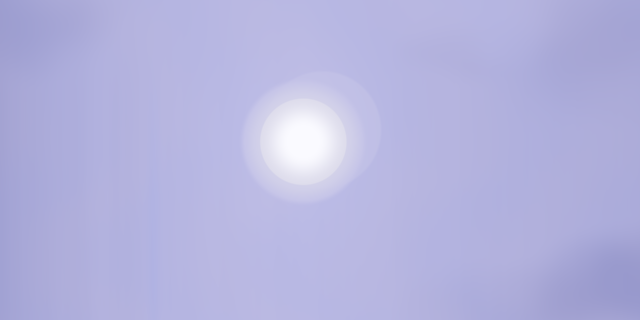
This background is drawn by a WebGL 2 fragment shader. Its source:

```glsl
#version 300 es
precision highp float;
// A pale sun with two offset halos in a hazy lavender sky.
// One tone value gathers side shading, soft cloud banks and vertical streaks;
// it picks the sky colour, then halos and disc are blended over it.

uniform vec2 u_resolution;
out vec4 fragColor;

float hash(float n) {
    return fract(sin(n * 127.1) * 43758.5);
}

// Smoothly interpolated vertical bands, -0.5 to 0.5
float streaks(float x) {
    float cell = floor(x);
    return mix(hash(cell), hash(cell + 1.0), smoothstep(0.55, 1.0, x - cell)) - 0.5;
}

// Layered, rotated sines that bend cloud outlines
vec2 warp(vec2 p) {
    vec2 bend = vec2(0.0);
    float amplitude = 0.03;
    for (int i = 0; i < 4; i++) {
        bend += amplitude * sin(p.yx * vec2(11.0, 9.0) + bend * 14.0 + float(i) * 1.7);
        p = mat2(1.28, 0.96, -0.96, 1.28) * p;
        amplitude *= 0.55;
    }
    return bend;
}

// Elliptic cloud: 1 at the centre, 0 at the outline
float bank(vec2 p, vec2 centre, vec2 size) {
    return 1.0 - smoothstep(0.1, 1.0, length((p - centre) / size));
}

// Disc coverage with an edge of the given softness
float disc(float distance, float radius, float softness) {
    return 1.0 - smoothstep(radius - softness, radius + softness, distance);
}

void main() {
    vec2 p = gl_FragCoord.xy / u_resolution.y;
    vec2 q = p + warp(p);
    float pixel = 1.0 / u_resolution.y;

    // Side shading: quick fall to the left, slow fall to the right
    float tone = 0.96 - 0.54 * exp(-3.0 * p.x) - 0.34 * clamp(p.x - 0.95, 0.0, 1.05);

    // Cloud banks in the corners, and a lighter patch along the top
    tone -= 0.20 * bank(q, vec2(0.10, 0.95), vec2(0.32, 0.22));
    tone -= 0.20 * bank(q, vec2(1.88, 0.84), vec2(0.36, 0.30));
    tone -= 0.07 * bank(q, vec2(1.42, 0.82), vec2(0.22, 0.10));
    tone -= 0.46 * bank(q, vec2(1.95, 0.08), vec2(0.42, 0.24));
    tone -= 0.16 * bank(q, vec2(1.55, 0.00), vec2(0.34, 0.22));
    tone += 0.11 * bank(q, vec2(1.50, 1.00), vec2(0.40, 0.22));

    // Vertical streaks, strongest on the left below the cloud
    float streakFade = mix(0.3, 1.0, 1.0 - smoothstep(0.35, 0.8, p.x));
    streakFade *= 1.0 - 0.8 * smoothstep(0.6, 0.95, p.y);
    tone += 0.07 * streakFade * streaks(p.x * 24.0 + 0.3 * sin(p.y * 3.0));
    tone += 0.03 * streakFade * streaks(p.x * 61.0);

    vec3 sky = mix(vec3(0.58, 0.58, 0.78), vec3(0.74, 0.735, 0.895), tone);

    // Faint blue tint in patches and in one thin column
    float tint = 0.5 + 0.5 * sin(q.x * 13.0 + 2.0 * sin(q.y * 7.0));
    float column = exp(-pow((p.x - 0.48) / 0.018, 2.0)) * (1.0 - smoothstep(0.5, 0.9, p.y));
    sky += vec3(-0.014, -0.006, 0.006) * (0.6 * tint + column);

    // Wide glow and the two halos
    vec2 sun = vec2(0.948, 0.557);
    float r = length(p - sun);
    float offsetR = length(p - vec2(1.008, 0.594));
    vec3 color = sky + vec3(0.022, 0.022, 0.016) * exp(-r * r * 12.0);
    color = mix(color, vec3(0.79, 0.785, 0.91), 0.42 * disc(offsetR, 0.183, 0.005));
    float haloShade = smoothstep(0.20, 0.135, r);
    vec3 halo = mix(vec3(0.775, 0.77, 0.91), vec3(0.835, 0.83, 0.915), haloShade);
    color = mix(color, halo, 0.85 * disc(r, 0.192, 0.010));

    // Bright disc: white core fading to a slightly warm rim
    vec3 face = mix(vec3(0.98, 0.98, 1.0), vec3(0.87, 0.865, 0.925), smoothstep(0.045, 0.138, r));
    color = mix(color, face, disc(r, 0.135, max(0.002, pixel)));

    fragColor = vec4(color, 1.0);
}
```
